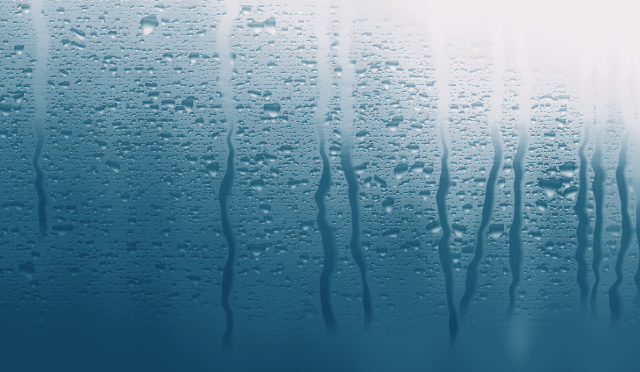
Give the GLSL for this texture, as a WebGL 2 fragment shader.

```glsl
#version 300 es
precision highp float;
uniform vec2 u_resolution;
out vec4 fragColor;

vec3 hash3(vec2 p) {
    vec3 q = fract(p.xyx * vec3(0.1031, 0.1030, 0.0973));
    q += dot(q, q.yzx + 33.33);
    return fract((q.xxy + q.yzz) * q.zyx);
}

float noise(vec2 p) {
    vec2 i = floor(p), f = fract(p);
    f = f * f * (3.0 - 2.0 * f);
    vec2 e = vec2(0.0, 1.0);
    return mix(mix(hash3(i).x, hash3(i + e.yx).x, f.x),
               mix(hash3(i + e).x, hash3(i + e.yy).x, f.x), f.y);
}

// Deep teal through mist blue to warm white
vec3 mistColor(float level) {
    vec3 c = mix(vec3(0.07, 0.26, 0.37), vec3(0.14, 0.37, 0.47), smoothstep(0.10, 0.50, level));
    c = mix(c, vec3(0.24, 0.46, 0.55), smoothstep(0.48, 0.70, level));
    c = mix(c, vec3(0.47, 0.62, 0.69), smoothstep(0.66, 0.87, level));
    c = mix(c, vec3(0.67, 0.75, 0.80), smoothstep(0.84, 1.03, level));
    c = mix(c, vec3(0.88, 0.88, 0.90), smoothstep(1.00, 1.22, level));
    return mix(c, vec3(0.94, 0.92, 0.93), smoothstep(1.20, 1.40, level));
}

// One layer of lens-like drops: dark crown, bright foot, thin dark rim
float addDrops(float shift, vec2 p, float count, float fill) {
    vec2 g = p * count;
    g += 0.5 * vec2(noise(g * 0.9 + 7.0), noise(g * 0.9 + 31.0));
    g.x += 5.0 * hash3(vec2(floor(g.y), count)).x;
    vec2 cell = floor(g);
    vec3 h = hash3(cell + count);
    float present = step(hash3(cell + 3.7 * count).y, fill);
    float radius = mix(0.17, 0.37, h.z * h.z);
    vec2 q = (fract(g) - 0.5 - 0.26 * (h.xy - 0.5)) / radius;
    float d = length(q * vec2(0.85, 1.05)) + 0.17 * sin(3.0 * atan(q.y, q.x + 1e-4) + 1.5 + 2.0 * h.x);
    float soft = min(0.6, 1.2 * count / (u_resolution.y * radius));
    float mask = present * (1.0 - smoothstep(1.0 - soft, 1.0 + soft, d));
    float lens = 0.30 - 0.62 * smoothstep(-0.75, 0.25, q.y);
    lens += 0.18 * smoothstep(0.2, 0.7, q.y) - 0.16 * smoothstep(0.65, 1.0, d);
    return mix(shift, lens, mask);
}

float blob(vec2 u, vec2 center, vec2 size) {
    vec2 q = (u - center) / size;
    return exp(-dot(q, q));
}

void main() {
    vec2 u = gl_FragCoord.xy / u_resolution;
    vec2 p = gl_FragCoord.xy / u_resolution.y;

    // Broad light falling from the upper right
    float level = u.y + 0.40 * smoothstep(-0.1, 0.9, u.x);
    level += 0.10 * smoothstep(0.55, 0.95, u.x) * smoothstep(0.50, 0.85, u.y);
    level += 0.09 * (noise(vec2(u.x * 17.0, u.y * 3.0)) - 0.5);
    level += 0.14 * blob(u, vec2(0.81, 0.08), vec2(0.02, 0.08));
    float dense = blob(u, vec2(0.86, 0.51), vec2(0.045, 0.19))
                + 0.8 * blob(u, vec2(0.62, 0.35), vec2(0.06, 0.11));
    level -= 0.10 * dense;

    // Runnels: x at top, x at bottom, y at top, y at bottom
    vec4 runnels[11] = vec4[11](
        vec4(0.062, 0.068, 0.62, 0.37), vec4(0.356, 0.354, 0.64, 0.08),
        vec4(0.503, 0.513, 0.62, 0.12), vec4(0.538, 0.578, 0.60, 0.13),
        vec4(0.688, 0.706, 0.62, 0.08), vec4(0.776, 0.728, 0.62, 0.15),
        vec4(0.817, 0.800, 0.62, 0.16), vec4(0.916, 0.915, 0.62, 0.18),
        vec4(0.941, 0.928, 0.59, 0.17), vec4(0.978, 0.966, 0.60, 0.13),
        vec4(0.998, 0.996, 0.45, 0.20));
    float water = 0.0, wiped = 0.0, glint = 0.0;
    for (int i = 0; i < 11; i++) {
        vec4 r = runnels[i];
        float seed = 7.0 * float(i) + 3.0;
        float x = mix(r.y, r.x, clamp((u.y - r.w) / (r.z - r.w), 0.0, 1.0));
        x += 0.014 * (noise(vec2(u.y * 9.0, seed)) - 0.5);
        x += 0.008 * (noise(vec2(u.y * 32.0, seed + 80.0)) - 0.5);
        float side = u.x - x;
        float d = abs(side);
        float width = 0.003 + 0.008 * noise(vec2(u.y * 16.0, seed + 40.0));
        float below = smoothstep(r.w - 0.04, r.w + 0.05, u.y);
        float along = below * (1.0 - smoothstep(r.z - 0.12, r.z + 0.08, u.y));
        float body = along * (1.0 - smoothstep(width - 0.0015, width + 0.0015, d));
        water = max(water, body);
        glint = max(glint, body * smoothstep(0.2, 0.9, side / width));
        wiped = max(wiped, below * (1.0 - smoothstep(0.005, 0.014, d)));
    }

    // Condensation, from fine beads to large drops
    float veil = smoothstep(0.08, 0.26, u.y + 0.08 * (noise(p * 7.0) - 0.5));
    veil *= 1.0 - smoothstep(-0.02, 0.17, u.x * 0.6 + u.y - 1.22);
    veil *= 1.0 - 0.5 * smoothstep(0.90, 0.96, u.x);
    float middle = smoothstep(0.15, 0.40, u.y) * (1.0 - smoothstep(0.65, 1.0, u.y));
    float shift = 0.03 * middle;
    shift = addDrops(shift, p, 95.0, 0.80) * (0.55 + 0.25 * middle);
    shift = addDrops(shift, p + 3.1, 52.0, 0.48 + 0.3 * dense);
    shift = addDrops(shift, p + 5.7, 30.0, 0.30 + 0.2 * middle);
    shift = addDrops(shift, p + 9.3, 18.0, 0.06 + 0.20 * middle * smoothstep(0.2, 0.6, u.x));
    shift *= veil * (1.0 - 0.9 * wiped) * (0.85 + 0.2 * dense);

    // Wiped glass, dark water and its lit edge
    level += shift + 0.05 * wiped * (1.0 - water) * smoothstep(0.45, 0.7, u.y);
    level += 0.20 * glint - 0.29 * water;
    fragColor = vec4(mistColor(level), 1.0);
}
```
